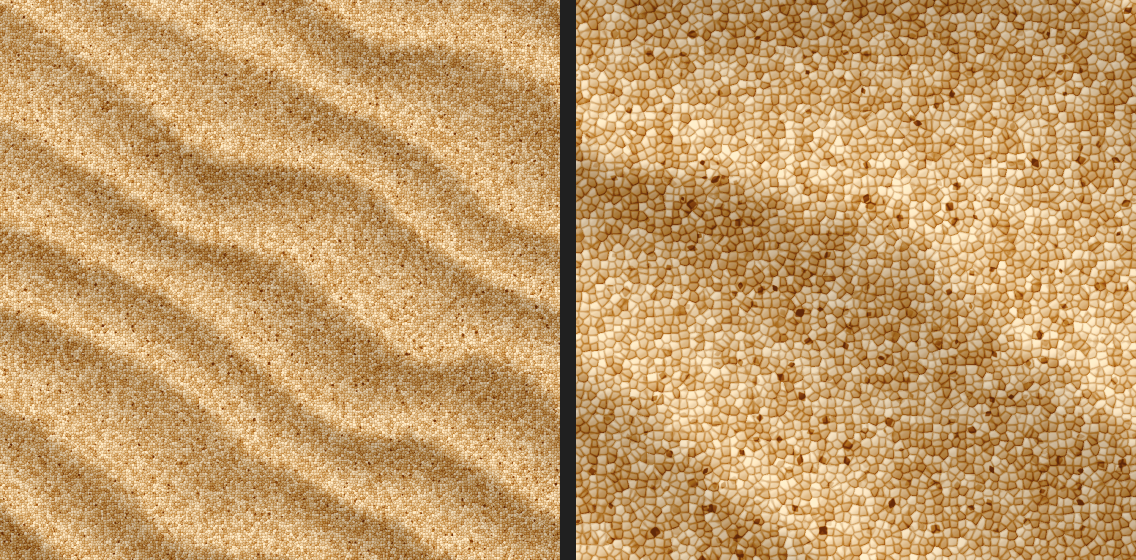
Left, the full canvas; right, a detail of the centre.
Give the GLSL for this texture, as a WebGL 2 fragment shader.

```glsl
#version 300 es
precision highp float;
// Wind-rippled sand: slanted ripples with a crisp upper edge and a soft lower one,
// covered by Voronoi grains and scattered amber specks. All parts add to one
// tone value, which a colour ramp turns into sand colours.

uniform vec2 u_resolution;
out vec4 fragColor;

// Integer hash of a cell: three values from 0 to 1.
vec3 hash3(vec2 cell, int seed) {
    uvec3 v = uvec3(ivec3(ivec2(cell), seed)) * 1664525u + 1013904223u;
    v.x += v.y * v.z; v.y += v.z * v.x; v.z += v.x * v.y;
    v ^= v >> 16u;
    v.x += v.y * v.z; v.y += v.z * v.x; v.z += v.x * v.y;
    return vec3(v >> 8u) / 16777216.0;
}

float valueNoise(vec2 p, int seed) {
    vec2 i = floor(p), f = fract(p);
    f = f * f * (3.0 - 2.0 * f);
    float low = mix(hash3(i, seed).x, hash3(i + vec2(1, 0), seed).x, f.x);
    float high = mix(hash3(i + vec2(0, 1), seed).x, hash3(i + vec2(1, 1), seed).x, f.x);
    return mix(low, high, f.y);
}

// Shadow of the ripples, 0 on the lit slopes and 1 in the troughs.
float rippleShadow(vec2 uv) {
    float bend = valueNoise(uv * 3.2, 1) - 0.5 + 0.4 * (valueNoise(uv * 8.0, 2) - 0.5);
    float ragged = valueNoise(uv * 45.0, 3) - 0.5;
    float phase = fract((0.81 - uv.y - 0.53 * uv.x) / 0.18 + 0.65 * bend + 0.10 * ragged);
    float shadow = smoothstep(0.0, 0.24, phase) * (1.0 - smoothstep(0.28, 0.95, phase));
    return shadow * mix(0.55, 1.1, valueNoise(uv * 4.5 + 7.0, 4));
}

// Tone of packed grains: own brightness, a lit facet and dark gaps between.
float grainTone(vec2 p) {
    vec2 cell = floor(p);
    float nearest = 9.0, second = 9.0, brightness = 0.0;
    vec2 toCentre = vec2(0.0);
    for (int y = -1; y <= 1; y++) {
        for (int x = -1; x <= 1; x++) {
            vec2 id = cell + vec2(x, y);
            vec3 h = hash3(id, 5);
            vec2 d = p - id - 0.1 - 0.8 * h.xy;
            float dist = length(d);
            if (dist < nearest) {
                second = nearest;
                nearest = dist;
                brightness = h.z;
                toCentre = d;
            } else {
                second = min(second, dist);
            }
        }
    }
    float body = smoothstep(0.0, 0.4, second - nearest);
    return 2.0 * (brightness - 0.5) + 1.6 * (body - 0.65) + dot(toCentre, vec2(-0.6, 0.9));
}

// Sparse angular specks, mostly amber and a few dark brown.
float speckTone(vec2 p, int seed) {
    vec2 cell = floor(p);
    vec3 place = hash3(cell, seed), look = hash3(cell, seed + 1);
    vec2 d = fract(p) - mix(vec2(0.3), vec2(0.7), place.xy);
    float angle = 6.2832 * look.x;
    d = mat2(cos(angle), -sin(angle), sin(angle), cos(angle)) * d;
    d.x *= mix(1.0, 1.7, look.y);
    float dist = max(length(d), 0.85 * (abs(d.x) + abs(d.y)));
    float radius = mix(0.14, 0.28, fract(look.y * 7.0));
    float mask = 1.0 - smoothstep(radius - 0.07, radius + 0.03, dist);
    return mask * step(place.z, 0.24) * mix(0.9, 3.6, pow(look.z, 4.0));
}

// Colour ramp from dark brown over ochre and tan to pale cream.
vec3 sandColour(float t) {
    vec3 c = mix(vec3(0.40, 0.17, 0.04), vec3(0.56, 0.28, 0.06), smoothstep(0.0, 0.012, t));
    c = mix(c, vec3(0.69, 0.45, 0.13), smoothstep(0.012, 0.05, t));
    c = mix(c, vec3(0.74, 0.55, 0.28), smoothstep(0.05, 0.17, t));
    c = mix(c, vec3(0.78, 0.62, 0.41), smoothstep(0.17, 0.37, t));
    c = mix(c, vec3(0.83, 0.71, 0.54), smoothstep(0.37, 0.64, t));
    c = mix(c, vec3(0.88, 0.80, 0.68), smoothstep(0.64, 0.88, t));
    return mix(c, vec3(0.97, 0.92, 0.83), smoothstep(0.88, 1.0, t));
}

vec3 sand(vec2 uv) {
    float shadow = rippleShadow(uv);
    float tone = 0.15 + grainTone(uv * 205.0) - 0.95 * (shadow - 0.32);
    tone += 0.5 * (valueNoise(uv * 80.0, 6) - 0.5);
    tone -= speckTone(uv * 78.0, 10) + speckTone(uv * 93.0 + 3.5, 20);
    vec3 colour = sandColour(1.0 / (1.0 + exp(-1.9 * tone)));
    // Lit slopes are warm, troughs a little darker.
    return colour * mix(vec3(1.06, 1.03, 0.97), vec3(0.87, 0.86, 0.85), shadow);
}

void main() {
    // Four samples per pixel smooth the grain edges.
    vec3 colour = vec3(0.0);
    for (int i = 0; i < 4; i++) {
        vec2 offset = 0.5 * vec2(i % 2, i / 2) - 0.25;
        colour += 0.25 * sand((gl_FragCoord.xy + offset) / u_resolution.y);
    }
    fragColor = vec4(colour, 1.0);
}
```
